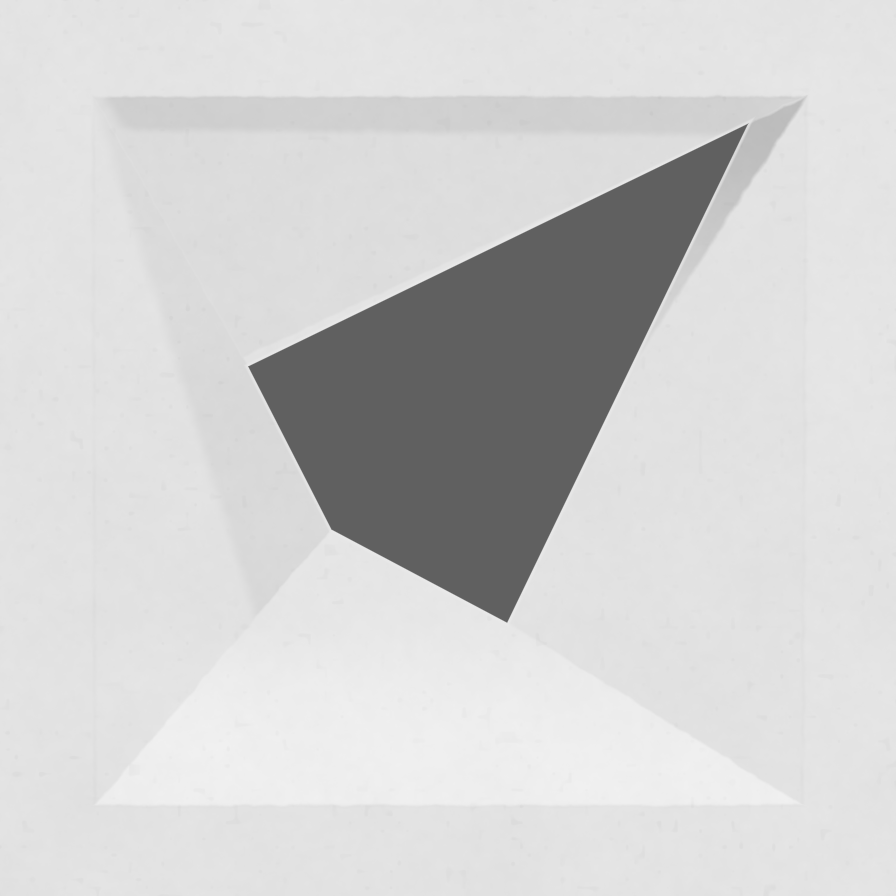
Write a Shadertoy shader that draws this background.

```glsl
// A square recess in a pale plaster wall: four sloping facets lead to a tilted,
// flat grey opening. Convex quads from half-plane distances give the facets,
// soft lines cast the shadows, and layered value noise adds the plaster grain.

// Recess corners and opening corners, in canvas units
const vec2 TOP_LEFT     = vec2(0.104, 0.892);
const vec2 TOP_RIGHT    = vec2(0.900, 0.892);
const vec2 BOTTOM_RIGHT = vec2(0.896, 0.101);
const vec2 BOTTOM_LEFT  = vec2(0.106, 0.101);
const vec2 HOLE_LEFT    = vec2(0.277, 0.591);
const vec2 HOLE_TOP     = vec2(0.835, 0.862);
const vec2 HOLE_BOTTOM  = vec2(0.566, 0.305);
const vec2 HOLE_CORNER  = vec2(0.370, 0.409);

// Ends of the shadow lines on the left and right facets
const vec2 LEFT_SHADE_END  = vec2(0.292, 0.290);
const vec2 RIGHT_SHADE_END = vec2(0.708, 0.595);

// Grey levels
const float WALL = 0.890;
const float HOLE = 0.378;
const float TOP_FACET = 0.858;
const float TOP_SHADE = 0.805;
const float LEFT_LIT = 0.886;
const float LEFT_SHADE = 0.850;
const float RIGHT_FACET = 0.884;
const float RIGHT_SHADE_DARK = 0.735;
const float RIGHT_SHADE_PALE = 0.840;
const float BOTTOM_DIM = 0.898;
const float BOTTOM_BRIGHT = 0.932;
const float LIP = 0.920;

const float GRAIN = 0.022;
const float ROUGHNESS = 0.004;
const float FACET_SOFTNESS = 0.002;

float hash(vec2 p) {
    vec3 q = fract(vec3(p.xyx) * 0.1031);
    q += dot(q, q.yzx + 33.33);
    return fract((q.x + q.y) * q.z);
}

float noise(vec2 p) {
    vec2 cell = floor(p), f = fract(p);
    f = f * f * (3.0 - 2.0 * f);
    float low  = mix(hash(cell), hash(cell + vec2(1, 0)), f.x);
    float high = mix(hash(cell + vec2(0, 1)), hash(cell + vec2(1, 1)), f.x);
    return mix(low, high, f.y);
}

float fbm(vec2 p) {
    float sum = 0.0, weight = 0.5;
    for (int i = 0; i < 5; i++) {
        sum += weight * noise(p);
        p = p * 2.1 + 7.3;
        weight *= 0.5;
    }
    return sum;
}

// Signed distance to the line a-b, positive on its right
float rightOf(vec2 p, vec2 a, vec2 b) {
    vec2 d = normalize(b - a), r = p - a;
    return r.x * d.y - r.y * d.x;
}

// Inner distance of a convex quad with clockwise corners
float quad(vec2 p, vec2 a, vec2 b, vec2 c, vec2 d) {
    return min(min(rightOf(p, a, b), rightOf(p, b, c)),
               min(rightOf(p, c, d), rightOf(p, d, a)));
}

float soft(float dist, float width) {
    return smoothstep(-width, width, dist);
}

void mainImage(out vec4 fragColor, in vec2 fragCoord) {
    vec2 uv = fragCoord / iResolution.xy;
    float pixel = 1.0 / iResolution.y;
    float edge = max(FACET_SOFTNESS, pixel);
    vec2 p = uv + ROUGHNESS * (vec2(fbm(uv * 70.0), fbm(uv * 70.0 + 31.0)) - 0.48);

    // Facet shading
    float topStrip = soft(p.y - 0.856 + 0.008 * p.x, 0.006)
                   * soft(p.x - 0.116 - 0.6 * (0.892 - p.y), 0.012);
    float topTone = mix(TOP_FACET + 0.012 * uv.x, TOP_SHADE + 0.02 * uv.x, topStrip);

    float leftShadow = soft(-rightOf(p, TOP_LEFT, LEFT_SHADE_END), 0.009);
    float leftTone = mix(LEFT_LIT, LEFT_SHADE + 0.02 * (uv.y - 0.5), leftShadow);

    float rightShadow = soft(rightOf(p, RIGHT_SHADE_END, TOP_RIGHT), 0.003) ;
    rightShadow = 1.0 - rightShadow;
    float shadeTone = mix(RIGHT_SHADE_PALE, RIGHT_SHADE_DARK, smoothstep(0.60, 0.88, uv.y));
    float rightTone = mix(RIGHT_FACET, shadeTone, rightShadow);
    float bottomTone = mix(BOTTOM_BRIGHT, BOTTOM_DIM, smoothstep(0.16, 0.36, uv.y));

    // Paint the facets over the wall
    float tone = WALL + 0.006 * (uv.x + uv.y - 1.0);
    tone = mix(tone, topTone, soft(quad(p, TOP_LEFT, TOP_RIGHT, HOLE_TOP, HOLE_LEFT), edge));
    tone = mix(tone, leftTone, soft(quad(p, TOP_LEFT, HOLE_LEFT, HOLE_CORNER, BOTTOM_LEFT), edge));
    tone = mix(tone, rightTone, soft(quad(p, TOP_RIGHT, BOTTOM_RIGHT, HOLE_BOTTOM, HOLE_TOP), edge));
    tone = mix(tone, bottomTone, soft(quad(p, BOTTOM_LEFT, HOLE_CORNER, HOLE_BOTTOM, BOTTOM_RIGHT), edge));

    // Worn rim of the recess
    float rim = abs(quad(p, TOP_LEFT, TOP_RIGHT, BOTTOM_RIGHT, BOTTOM_LEFT));
    tone -= 0.022 * (1.0 - smoothstep(0.0, 0.004, rim)) * fbm(uv * 45.0);

    // Plaster grain and small pits
    tone += GRAIN * (fbm(uv * 9.0) - 0.48) + GRAIN * 0.7 * (fbm(uv * 90.0) - 0.48);
    tone -= 0.025 * smoothstep(0.83, 0.97, noise(uv * 110.0)) * noise(uv * 14.0);

    // Opening with a thin pale lip
    float hole = quad(uv, HOLE_LEFT, HOLE_TOP, HOLE_BOTTOM, HOLE_CORNER);
    tone = mix(tone, LIP, 0.6 * soft(hole + 0.003, 0.0015));
    tone = mix(tone, HOLE, soft(hole, 0.75 * pixel));
    fragColor = vec4(vec3(tone), 1.0);
}
```
